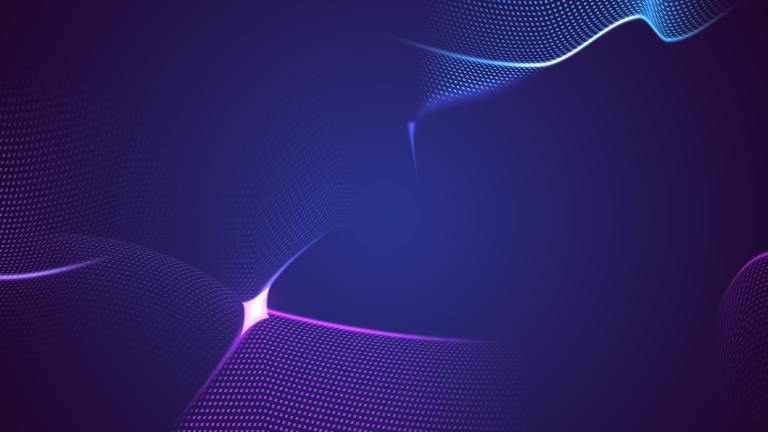
A Shadertoy shader for this background:

```glsl
// Glowing dotted sheets drift over a dark indigo radial gradient.
// Each sheet hangs from a smooth edge curve; its dots crowd together near that
// fold. Tapered Bezier streaks and a four-pointed star add the bright accents.

const vec2 CANVAS = vec2(16.0 / 9.0, 1.0);
const vec2 CENTER = vec2(0.89, 0.5);
const vec3 INDIGO = vec3(0.17, 0.20, 0.56);
const vec3 NIGHT = vec3(0.125, 0.025, 0.17);
const vec3 CYAN = vec3(0.22, 0.78, 0.92);
const vec3 TEAL = vec3(0.10, 0.50, 0.66);
const vec3 MAGENTA = vec3(0.78, 0.14, 0.86);
const vec3 LILAC = vec3(0.62, 0.48, 1.0);
const vec3 BLUE = vec3(0.30, 0.42, 0.95);
const vec3 STAR_PINK = vec3(1.0, 0.72, 1.0);
const vec2 STAR_POS = vec2(0.592, 0.282);
const vec2 STAR_SIZE = vec2(0.072, 0.038);
const float COLUMNS = 82.0;       // dots per unit along a sheet
const float ROWS = 58.0;          // dots per unit away from the fold
const float FOLD_POWER = 0.65;    // below one: rows crowd at the fold
const float DOT_RADIUS = 0.23;    // in cells
const int STREAK_STEPS = 20;

// Cubic height between points a and b with the given end slopes
float curve(float x, vec2 a, vec2 b, float slopeA, float slopeB) {
    float w = b.x - a.x;
    float t = clamp((x - a.x) / w, 0.0, 1.0), s = 1.0 - t;
    return a.y * s * s * (1.0 + 2.0 * t) + b.y * t * t * (3.0 - 2.0 * t)
         + w * t * s * (slopeA * s - slopeB * t);
}

// One inside lo..hi, with soft ends of the given widths
float band(float x, float lo, float hi, float softLo, float softHi) {
    return smoothstep(lo, lo + softLo, x) * (1.0 - smoothstep(hi - softHi, hi, x));
}

// Antialiased dots, fading to their mean where cells get too small
float dots(vec2 q) {
    vec2 w = max(fwidth(q), vec2(0.001));
    vec2 c = abs(fract(q) - 0.5);
    vec2 m = 1.0 - smoothstep(DOT_RADIUS - 0.5 * w, DOT_RADIUS + 0.5 * w, c);
    m = mix(m, vec2(2.0 * DOT_RADIUS), smoothstep(0.4, 0.9, w));
    return m.x * m.y;
}

// Dotted sheet at depth d behind its fold; lean tilts the columns
float sheet(float x, float d, float lean) {
    float depth = max(d, 0.0);
    float v = pow(depth + 0.00001, FOLD_POWER);
    return dots(vec2((x + lean * v) * COLUMNS, v * ROWS)) * smoothstep(-0.001, 0.002, d);
}

float fold(float d, float width) {
    return exp(-d * d / (width * width));
}

// Glow along a quadratic Bezier that thins and fades toward c
float streak(vec2 p, vec2 a, vec2 b, vec2 c, float width) {
    float best = 10.0, along = 0.0;
    vec2 last = a;
    for (int i = 1; i <= STREAK_STEPS; i++) {
        float t = float(i) / float(STREAK_STEPS);
        vec2 next = mix(mix(a, b, t), mix(b, c, t), t);
        vec2 e = next - last, r = p - last;
        float h = clamp(dot(r, e) / dot(e, e), 0.0, 1.0);
        float d = length(r - e * h);
        if (d < best) { best = d; along = t - (1.0 - h) / float(STREAK_STEPS); }
        last = next;
    }
    float fade = 1.0 - along;
    return fold(best, width * (0.25 + fade * fade)) * fade;
}

vec3 cyanWave(vec2 p) {
    float x = p.x;
    float f = x < 1.25 ? curve(x, vec2(0.87, 0.925), vec2(1.25, 0.85), -0.3, 0.05)
            : x < 1.48 ? curve(x, vec2(1.25, 0.85), vec2(1.48, 0.962), 0.05, 0.1)
            : x < 1.546 ? curve(x, vec2(1.48, 0.962), vec2(1.546, 0.907), 0.0, 0.0)
            : curve(x, vec2(1.546, 0.907), vec2(1.725, 1.0), 0.0, 0.55);
    float d = p.y - f;
    float lower = x < 1.05 ? curve(x, vec2(0.95, 0.70), vec2(1.05, 0.777), 2.0, 0.2)
                : curve(x, vec2(1.05, 0.777), vec2(1.273, 0.852), 0.2, 0.5);
    float above = sheet(x, d, 0.25) * band(x, 0.94, 1.72, 0.25, 0.22);
    float lobe = sheet(x, -d, -0.3) * smoothstep(-0.012, 0.015, p.y - lower)
               * band(x, 0.95, 1.28, 0.14, 0.02);
    float rim = fold(d, 0.0045) * band(x, 0.87, 1.74, 0.38, 0.28);
    float haze = smoothstep(-0.002, 0.003, d) * exp(-abs(x - 1.505) / 0.038);
    float under = fold(p.y - lower, 0.018) * band(x, 0.95, 1.26, 0.06, 0.15);
    vec3 c = TEAL * (above * (0.65 + 0.4 * smoothstep(1.1, 1.4, x)) + 0.85 * haze);
    c += CYAN * (0.75 * lobe + 0.85 * rim) + BLUE * 0.22 * under;
    c += vec3(0.6, 0.3, 0.2) * rim * band(x, 1.1, 1.5, 0.2, 0.05);
    return c + BLUE * 0.6 * streak(p, vec2(0.953, 0.71), vec2(0.951, 0.67), vec2(0.968, 0.58), 0.006);
}

vec3 leftSheets(vec2 p) {
    float d = p.y - curve(p.x, vec2(0.0, 0.358), vec2(0.30, 0.42), 0.0, 0.3);
    float hang = curve(p.x, vec2(0.15, 0.46), vec2(0.575, 0.30), -0.05, -0.8) - p.y;
    float rise = p.y - curve(p.x, vec2(0.59, 0.29), vec2(0.78, 0.475), 1.5, 0.8);
    float wall = sheet(p.x, d, -0.2) * exp(-p.x / 0.13) * (1.0 - smoothstep(0.1, 0.54, d));
    float veil = sheet(p.x, hang, 0.5) * band(p.x, 0.0, 0.58, 0.25, 0.06) * exp(-max(hang, 0.0) / 0.09);
    float plume = sheet(p.x, rise, -0.45) * band(p.x, 0.48, 0.86, 0.14, 0.18) * exp(-max(rise, 0.0) / 0.13);
    float skirt = sheet(p.x, -d, 0.4) * exp(-p.x / 0.2 - max(-d, 0.0) / 0.07);
    float rim = fold(d, 0.005) * (1.0 - smoothstep(0.06, 0.28, p.x));
    return LILAC * (0.42 * wall + 0.28 * veil + 0.32 * skirt + 0.9 * rim) + BLUE * 0.4 * plume;
}

vec3 magentaSheets(vec2 p) {
    float d = curve(p.x, vec2(0.61, 0.283), vec2(1.16, 0.21), -0.26, 0.0) - p.y;
    float left = p.x - 0.385 - 0.75 * p.y;
    float mesh = sheet(p.x, d, 0.35) * smoothstep(0.0, 0.05, left) * (1.0 - smoothstep(0.8, 1.27, p.x));
    float rim = fold(d, 0.0045) * band(p.x, 0.60, 1.18, 0.02, 0.4);
    float hill = curve(p.x, vec2(1.64, 0.2), vec2(1.778, 0.416), 3.5, 0.15) - p.y;
    float slope = sheet(p.x, hill, 0.2) * smoothstep(1.64, 1.70, p.x) * exp(-max(hill, 0.0) / 0.13);
    float crest = streak(p, vec2(1.79, 0.416), vec2(1.69, 0.40), vec2(1.645, 0.22), 0.004);
    return MAGENTA * (0.62 * mesh + rim + 0.45 * slope + 0.6 * crest);
}

vec3 starKnot(vec2 p) {
    vec2 r = p - STAR_POS;
    vec2 q = abs(vec2(dot(r, vec2(0.5, 0.866)), dot(r, vec2(0.866, -0.5)))) / STAR_SIZE;
    float body = 1.0 - smoothstep(0.82, 1.06, pow(q.x, 0.75) + pow(q.y, 0.75));
    float up = streak(p, STAR_POS, vec2(0.61, 0.36), vec2(0.765, 0.47), 0.008);
    float down = streak(p, STAR_POS, vec2(0.56, 0.21), vec2(0.39, 0.0), 0.013);
    return STAR_PINK * 0.85 * body + LILAC * up + MAGENTA * (0.85 * down + 0.3 * exp(-length(r) / 0.035));
}

void mainImage(out vec4 fragColor, in vec2 fragCoord) {
    vec2 p = fragCoord / iResolution.xy * CANVAS;
    vec3 color = mix(INDIGO, NIGHT, clamp(length(p - CENTER), 0.0, 1.0));
    color += cyanWave(p) + leftSheets(p) + magentaSheets(p) + starKnot(p);
    fragColor = vec4(min(color, 1.0), 1.0);
}
```
